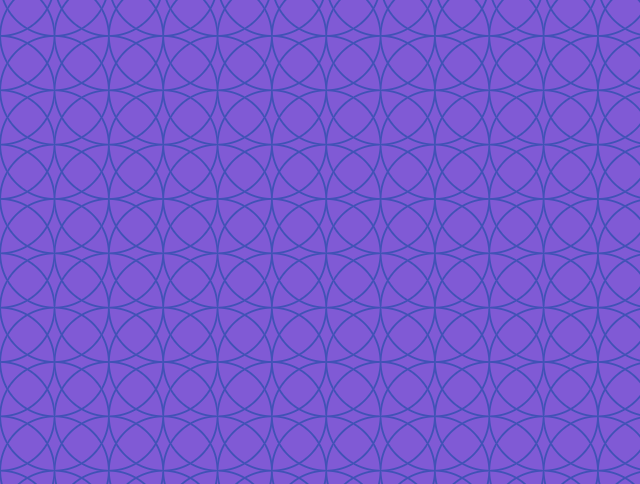
Write a Shadertoy shader that draws this pattern.

```glsl
#define REPEATS_ACROSS 11.777
#define LATTICE_OFFSET vec2(0.003, 0.245)
#define RING_RADIUS 1.0
#define LINE_WIDTH 0.034
#define GROUND_COLOR vec3(0.502, 0.353, 0.835)
#define LINE_COLOR vec3(0.255, 0.320, 0.715)

// Distance to the nearest ring; one ring is centred on every lattice node.
float ringDistance(vec2 p) {
    vec2 cell = fract(p);
    float nearest = 1.0;
    // Neighbouring nodes are included so strokes can spill over cell borders.
    for (int y = -1; y <= 2; y++) {
        for (int x = -1; x <= 2; x++) {
            float d = abs(length(cell - vec2(x, y)) - RING_RADIUS);
            nearest = min(nearest, d);
        }
    }
    return nearest;
}

void mainImage(out vec4 fragColor, in vec2 fragCoord) {
    // One unit is one repeat of the lattice.
    float pixelSize = REPEATS_ACROSS / iResolution.x;
    vec2 p = fragCoord * pixelSize - LATTICE_OFFSET;

    // Stroke coverage, smoothed over one pixel.
    float edge = 0.5 * LINE_WIDTH - ringDistance(p);
    float coverage = clamp(0.5 + edge / pixelSize, 0.0, 1.0);

    fragColor = vec4(mix(GROUND_COLOR, LINE_COLOR, coverage), 1.0);
}
```
